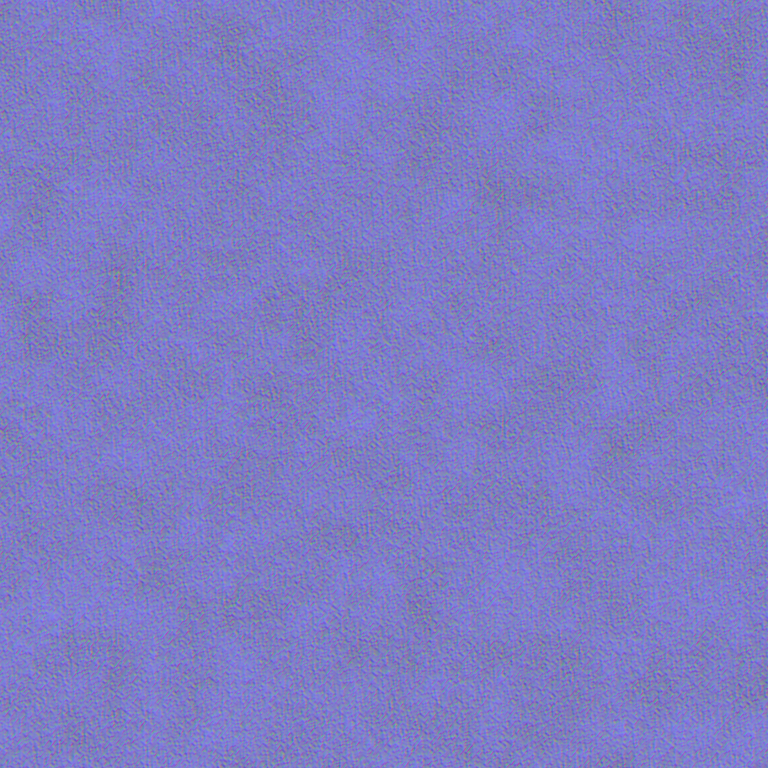
Reproduce this texture map procedurally as a WebGL 2 fragment shader.

```glsl
#version 300 es
precision highp float;
// Soft normal map of a very finely grained cloth with faint vertical ribs.

#define GRAIN_FREQ vec2(330.0, 450.0)  // along and across the grain
#define GRAIN_TURN -0.9                // direction of the grain, radians
#define FIBRE_FREQ vec2(340.0, 130.0)
#define FIBRE_HEIGHT 0.7
#define RIB_COUNT 144.0
#define RIB_HEIGHT 0.1
#define PATCH_FREQ 20.0                // worn and rough areas across the canvas
#define PATCH_CONTRAST 0.5
#define TILT_GAIN vec2(0.165, 0.23)    // colour change per height step
#define HEIGHT_BLUE 0.14               // raised threads are bluer
#define SLOPE_STEP 0.001               // half width of the slope filter

uniform vec2 u_resolution;
out vec4 fragColor;

const float TAU = 6.2831853;
const vec3 CLOTH_COLOR = vec3(0.497, 0.492, 0.765);
const vec3 PATCH_TINT = vec3(0.03, 0.03, 0.12);
const vec2 BLUE_LEAN = vec2(0.45, 0.6);   // blue lost when facing right and up
const float STEEP_LOSS = 0.6;             // blue lost on any steep side
const float MEAN_STEEPNESS = 0.07;

// Integer hash of a lattice point, giving 0 to 1.
float hash(ivec2 cell) {
    uint n = uint(cell.x) * 1597334677u ^ uint(cell.y) * 3812015801u;
    n = (n ^ (n >> 16)) * 2246822519u;
    n = (n ^ (n >> 13)) * 3266489917u;
    return float((n ^ (n >> 16)) >> 8) / 16777216.0;
}

// Smooth value noise.
float noise(vec2 p) {
    ivec2 cell = ivec2(floor(p));
    vec2 f = fract(p);
    vec2 blend = f * f * (3.0 - 2.0 * f);
    float low = mix(hash(cell), hash(cell + ivec2(1, 0)), blend.x);
    float high = mix(hash(cell + ivec2(0, 1)), hash(cell + ivec2(1, 1)), blend.x);
    return mix(low, high, blend.y);
}

// Surface height around zero: slanted grain, upright fibres and broken ribs.
float clothHeight(vec2 p) {
    float c = cos(GRAIN_TURN), s = sin(GRAIN_TURN);
    float grain = noise(mat2(c, s, -s, c) * p * GRAIN_FREQ) - 0.5;
    float fibre = noise(p * FIBRE_FREQ + 500.0) - 0.5;
    float wobble = noise(p * vec2(30.0, 60.0) + 900.0);
    float rib = sin(TAU * (p.x * RIB_COUNT + 0.5 * wobble));
    return grain + FIBRE_HEIGHT * fibre + RIB_HEIGHT * rib;
}

void main() {
    vec2 p = gl_FragCoord.xy / u_resolution;

    // Tilt by central differences
    vec2 e = vec2(SLOPE_STEP, 0.0);
    vec2 rise = vec2(clothHeight(p + e.xy) - clothHeight(p - e.xy),
                     clothHeight(p + e.yx) - clothHeight(p - e.yx));

    // Roughness and tint vary softly in patches
    float wear = 0.6 * noise(p * PATCH_FREQ + 70.0) + 0.4 * noise(p * PATCH_FREQ * 2.7) - 0.5;
    vec2 tilt = -rise * TILT_GAIN * (1.0 - PATCH_CONTRAST * wear);

    // Tilt drives red and green; height and steepness drive blue
    float blue = HEIGHT_BLUE * clothHeight(p) - dot(tilt, BLUE_LEAN)
               - STEEP_LOSS * (length(tilt) - MEAN_STEEPNESS);
    vec3 color = CLOTH_COLOR + vec3(tilt, blue) + PATCH_TINT * wear;
    fragColor = vec4(clamp(color, 0.0, 1.0), 1.0);
}
```
